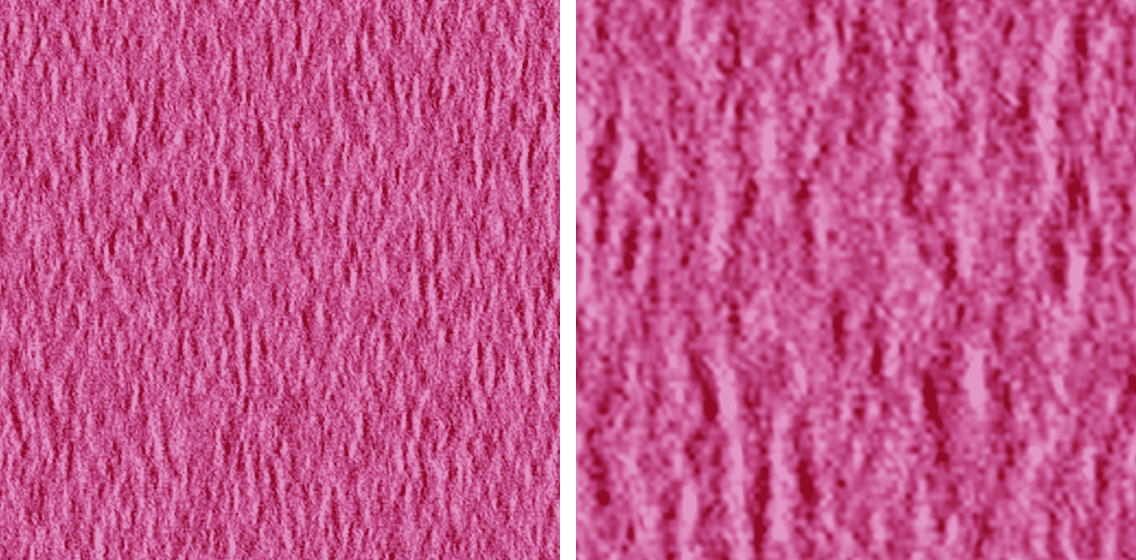
Left: the whole. Right: its middle third, enlarged.
Give the GLSL for this texture, as a Shadertoy shader.

```glsl
const vec2 BROAD_CELLS = vec2(75.0, 25.0);   // streak cells across the canvas
const vec2 NARROW_CELLS = vec2(115.0, 40.0);
const vec2 WORM_CELLS = vec2(185.0, 135.0);
const vec2 PATCH_CELLS = vec2(50.0, 24.0);
const vec2 GRAIN_CELLS = vec2(256.0);
const vec2 WARP_CELLS = vec2(15.0, 20.0);
const vec2 RIPPLE_CELLS = vec2(50.0, 70.0);
const float BROAD_LEAN = 0.08;               // sideways drift per unit of height
const float NARROW_LEAN = -0.09;
const float WORM_LEAN = 0.15;
const float WARP_SIZE = 0.004;
const float RIPPLE_SIZE = 0.004;
const float RELIEF_STEP = 0.6;               // emboss distance in cells
const float BROAD_GAIN = 2.0;
const float NARROW_GAIN = 1.85;
const float WORM_GAIN = 1.5;
const float PATCH_GAIN = 0.6;
const float GRAIN_GAIN = 1.35;
const float MEAN_TONE = 3.05;
const float DARK_SKEW = 0.05;

const vec3 PINKS[6] = vec3[6](
    vec3(0.60, 0.08, 0.22),
    vec3(0.67, 0.15, 0.35),
    vec3(0.73, 0.23, 0.46),
    vec3(0.78, 0.32, 0.56),
    vec3(0.83, 0.42, 0.64),
    vec3(0.87, 0.53, 0.73));

// Integer hash of a cell, from -1 to 1
float hash(ivec2 cell, uint seed) {
    uint h = uint(cell.x) * 73856093u ^ uint(cell.y) * 19349663u ^ seed * 83492791u;
    h = (h ^ (h >> 16)) * 0x7feb352du;
    h = (h ^ (h >> 15)) * 0x846ca68bu;
    h ^= h >> 16;
    return float(h >> 8) / 8388608.0 - 1.0;
}

// Smooth value noise, from -1 to 1
float noise(vec2 p, uint seed) {
    ivec2 cell = ivec2(floor(p));
    vec2 f = fract(p);
    f = f * f * (3.0 - 2.0 * f);
    float low = mix(hash(cell, seed), hash(cell + ivec2(1, 0), seed), f.x);
    float high = mix(hash(cell + ivec2(0, 1), seed), hash(cell + ivec2(1, 1), seed), f.x);
    return mix(low, high, f.y);
}

// Side-lit relief of stretched noise
float streaks(vec2 p, vec2 cells, float lean, uint seed) {
    vec2 q = vec2(p.x + lean * p.y, p.y) * cells;
    vec2 offset = vec2(0.5 * RELIEF_STEP, 0.0);
    return noise(q + offset, seed) - noise(q - offset, seed);
}

// Linear ramp through the palette
vec3 pinkRamp(float tone) {
    tone = clamp(tone, -0.5, 5.5);
    int k = int(clamp(floor(tone), 0.0, 4.0));
    return mix(PINKS[k], PINKS[k + 1], tone - float(k));
}

void mainImage(out vec4 fragColor, in vec2 fragCoord) {
    vec2 uv = fragCoord / iResolution.y;

    // Wavering fibre direction, with a finer ripple for the short fibres
    vec2 p = uv;
    p.x += WARP_SIZE * noise(uv * WARP_CELLS, 1u);
    vec2 rippled = p;
    rippled.x += RIPPLE_SIZE * noise(uv * RIPPLE_CELLS, 6u);

    // Fibres, soft patches and fine grain
    float relief = BROAD_GAIN * streaks(p, BROAD_CELLS, BROAD_LEAN, 2u)
                 + NARROW_GAIN * streaks(p, NARROW_CELLS, NARROW_LEAN, 3u)
                 + WORM_GAIN * streaks(rippled, WORM_CELLS, WORM_LEAN, 7u)
                 + PATCH_GAIN * noise(p * PATCH_CELLS, 5u)
                 + GRAIN_GAIN * noise(uv * GRAIN_CELLS, 4u);

    float tone = MEAN_TONE + relief - DARK_SKEW * relief * relief;
    fragColor = vec4(pinkRamp(tone), 1.0);
}
```
